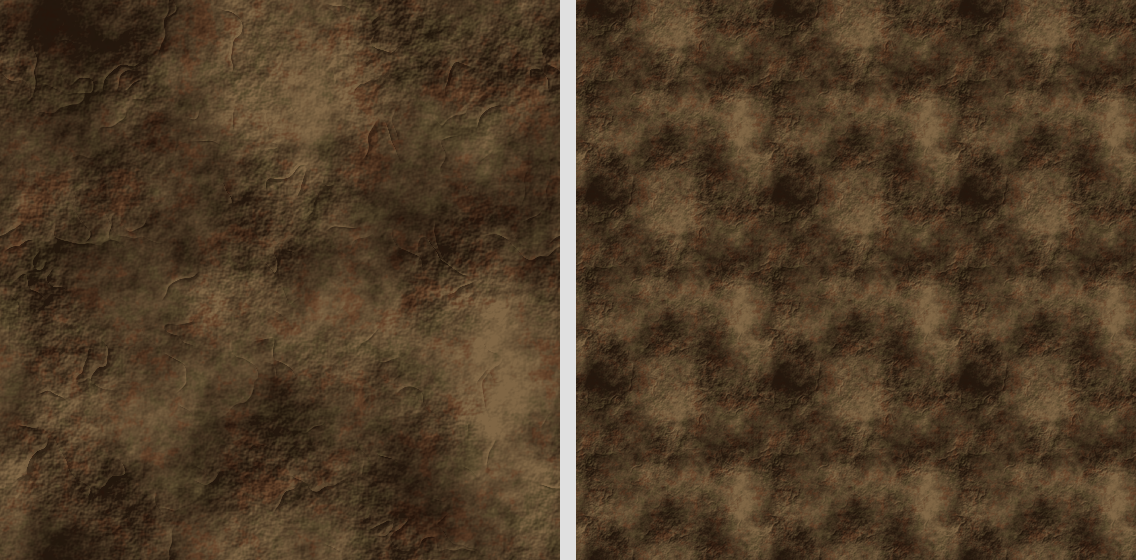
Left, the tile; right, the same tile 3 across and 3 down.
Write a Shadertoy shader that draws this texture.

```glsl
const float TAU = 6.2831853;

// Random unit vector for a lattice corner
vec2 cornerGradient(vec2 cell, float seed) {
    uvec2 q = uvec2(cell) + uint(seed) * uvec2(1031, 2053);
    q = q * 1664525u + 12345u;
    q.x += q.y * 1664525u;
    q.y += q.x * 1664525u;
    q ^= q >> 16;
    q.x += q.y * 1664525u;
    q.y += q.x * 1664525u;
    q ^= q >> 16;
    float angle = TAU * float(q.x & 65535u) / 65536.0;
    return vec2(cos(angle), sin(angle));
}

// Gradient noise that wraps after a whole number of cells
float wrapNoise(vec2 uv, float cells, float seed) {
    vec2 p = uv * cells;
    vec2 i = floor(p), f = p - i;
    vec2 lo = mod(i, cells), hi = mod(i + 1.0, cells);
    vec2 u = f * f * f * (f * (f * 6.0 - 15.0) + 10.0);
    float a = dot(cornerGradient(lo, seed), f);
    float b = dot(cornerGradient(vec2(hi.x, lo.y), seed), f - vec2(1, 0));
    float c = dot(cornerGradient(vec2(lo.x, hi.y), seed), f - vec2(0, 1));
    float d = dot(cornerGradient(hi, seed), f - 1.0);
    return mix(mix(a, b, u.x), mix(c, d, u.x), u.y);
}

float fbm(vec2 uv, float cells, int octaves, float gain, float seed) {
    float sum = 0.0, amplitude = 1.0;
    for (int i = 0; i < octaves; i++) {
        sum += amplitude * wrapNoise(uv, cells, seed + float(i));
        cells *= 2.0;
        amplitude *= gain;
    }
    return sum;
}

vec2 warp(vec2 uv, float cells, float amount, float seed) {
    return uv + amount * vec2(fbm(uv, cells, 3, 0.5, seed),
                              fbm(uv, cells, 3, 0.5, seed + 10.0));
}

// Rough ground with sparse, wandering creases
float surfaceHeight(vec2 uv) {
    vec2 w = warp(uv, 9.0, 0.045, 20.0);
    float rough = fbm(uv, 24.0, 4, 0.6, 40.0);
    float longCrease = exp(-22.0 * abs(wrapNoise(w, 7.0, 50.0)));
    float shortCrease = exp(-14.0 * abs(wrapNoise(w, 15.0, 51.0)));
    float longMask = smoothstep(0.08, 0.4, wrapNoise(uv, 8.0, 52.0));
    float shortMask = smoothstep(0.08, 0.4, wrapNoise(uv, 11.0, 53.0));
    return 0.75 * rough + 1.1 * longCrease * longMask + 0.8 * shortCrease * shortMask;
}

void mainImage(out vec4 fragColor, in vec2 fragCoord) {
    vec2 uv = fragCoord / iResolution.xy;

    // Light and dark soil in ragged clouds, darker toward the top
    vec2 w = warp(uv, 5.0, 0.05, 1.0);
    float tone = 0.45 + 0.13 * cos(TAU * (uv.y - 0.31));
    tone += 0.68 * fbm(w, 3.0, 6, 0.6, 70.0);

    // Relief lit from the upper left
    float reach = 0.0016;
    float h = surfaceHeight(uv);
    vec2 slope = vec2(surfaceHeight(uv + vec2(reach, 0)),
                      surfaceHeight(uv + vec2(0, reach))) - h;
    float shade = dot(slope / reach, vec2(0.6, -0.8));
    float roughness = 0.5 + 0.9 * smoothstep(-0.3, 0.4, wrapNoise(uv, 5.0, 80.0));
    tone += clamp(0.0032 * shade * roughness, -0.26, 0.28);

    // Small blotches and fine grain
    tone += 0.15 * fbm(uv, 32.0, 3, 0.75, 84.0);
    tone += 0.1 * wrapNoise(uv, 190.0, 81.0);

    vec3 darkEarth = vec3(0.14, 0.09, 0.05);
    vec3 paleClay = vec3(0.50, 0.40, 0.27);
    vec3 color = mix(darkEarth, paleClay, clamp(tone, 0.0, 1.0));

    // Rust and moss stains, fading on the pale clay
    float stain = fbm(uv, 10.0, 5, 0.85, 90.0);
    float fade = 1.0 - smoothstep(0.6, 0.95, tone);
    vec3 rust = vec3(1.07, 0.92, 0.87), moss = vec3(0.95, 1.01, 0.95);
    color *= mix(vec3(1), rust, fade * smoothstep(0.1, 0.7, stain));
    color *= mix(vec3(1), moss, fade * smoothstep(0.0, 0.7, -stain));

    fragColor = vec4(color, 1);
}
```
